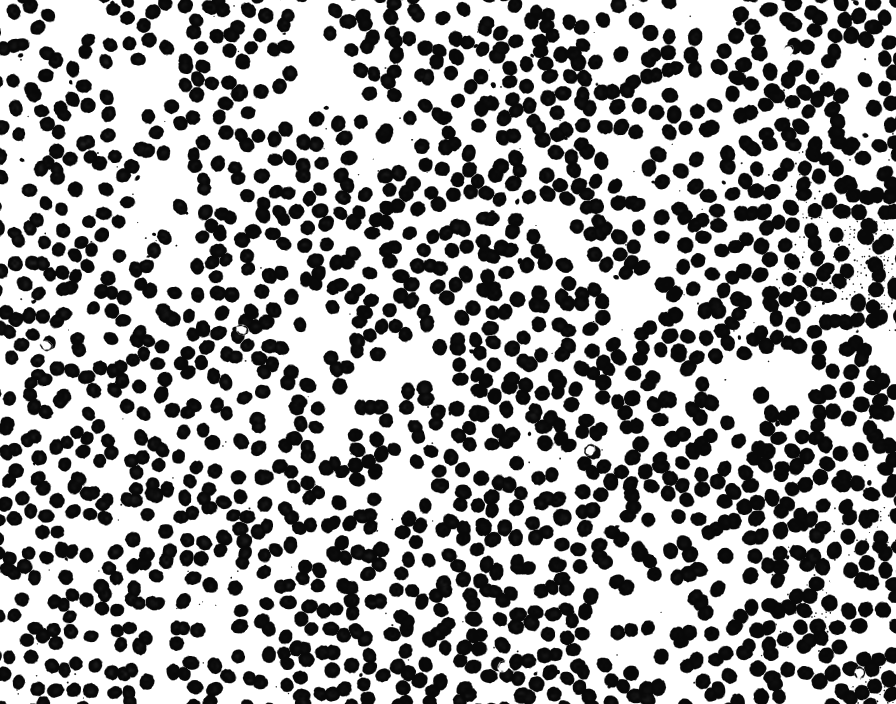
Reproduce this pattern procedurally as a WebGL 1 fragment shader.

```glsl
precision highp float;
// Scattered dark round cells on a white field, with buds, pale rings and dust.
// Each layer is a jittered grid: a hash places, sizes and turns one body per
// tile, and smooth noise opens gaps, roughens rims and gathers dust at right.
uniform vec2 u_resolution;

vec3 hash3(vec2 c) {
  vec3 q = fract(c.xyx * vec3(0.1031, 0.1030, 0.0973));
  q += dot(q, q.yxz + 33.33);
  return fract((q.xxy + q.yzz) * q.zyx);
}

float noise(vec2 p) {
  vec2 i = floor(p), f = fract(p);
  f = f * f * (3.0 - 2.0 * f);
  float low = mix(hash3(i).x, hash3(i + vec2(1.0, 0.0)).x, f.x);
  float high = mix(hash3(i + vec2(0.0, 1.0)).x, hash3(i + 1.0).x, f.x);
  return mix(low, high, f.y);
}

mat2 rotation(float angle) {
  float c = cos(angle), s = sin(angle);
  return mat2(c, s, -s, c);
}

// Approximate signed distance to an ellipse with the given mean radius
float ellipse(vec2 p, float radius, float stretch) {
  return length(p * vec2(stretch, 1.0 / stretch)) - radius;
}

// Signed distance to the nearest large cell; the grid is turned off-axis
float cells(vec2 p) {
  const float PITCH = 0.025;
  mat2 turn = rotation(0.5);
  vec2 g = turn * p / PITCH;
  float nearest = 1.0;
  for (int j = -1; j <= 1; j++) {
    for (int i = -1; i <= 1; i++) {
      vec2 id = floor(g) + vec2(float(i), float(j));
      vec3 place = hash3(id + 127.0), form = hash3(id + 391.0);
      vec2 offset = (g - id - 0.5 - 0.88 * (place.xy - 0.5)) * PITCH;
      vec2 center = p - offset * turn;
      float crowd = smoothstep(0.1, 0.5, noise(center * 9.0 + 40.0));
      float keep = 0.32 + 0.55 * crowd + 0.12 * (center.x - 0.64);
      if (place.z < keep) {
        float radius = 0.0092 + 0.0017 * form.x + 0.0008 * center.x;
        vec2 q = rotation(6.28 * form.y) * offset;
        nearest = min(nearest, ellipse(q, radius, 1.0 + 0.13 * form.z));
      }
    }
  }
  return nearest;
}

// Signed distance to sparse small buds; each stays inside its own tile
float buds(vec2 p) {
  vec2 g = p / 0.06, id = floor(g);
  vec3 place = hash3(id + 611.0), form = hash3(id + 853.0);
  vec2 q = (fract(g) - 0.5 - 0.8 * (place.xy - 0.5)) * 0.06;
  float d = ellipse(rotation(6.28 * form.y) * q, 0.002 + 0.002 * form.x, 1.15);
  return place.z < 0.24 ? d : 1.0;
}

// Signed distance to rare pale discs that carry a broken dark rim
float paleDiscs(vec2 p) {
  vec2 g = p / 0.2, id = floor(g);
  vec3 place = hash3(id + 207.0);
  vec2 q = (fract(g) - 0.5 - 0.8 * (place.xy - 0.5)) * 0.2;
  float d = ellipse(rotation(6.28 * place.x) * q, 0.008, 1.1);
  return place.z < 0.32 ? d : 1.0;
}

// Signed distance to fine dust, rare at left and clustered at the right edge
float dust(vec2 p, float right) {
  const float PITCH = 0.0055;
  vec2 g = p / PITCH, id = floor(g);
  vec3 place = hash3(id + 71.0);
  float cluster = smoothstep(0.45, 0.8, noise(p * 8.0 + 13.0));
  float amount = 0.004 + 0.45 * cluster * smoothstep(0.84, 1.0, right);
  vec2 q = (fract(g) - 0.5 - 0.5 * (place.xy - 0.5)) * PITCH;
  float size = 0.0005 + 0.0008 * hash3(id + 19.0).x;
  return place.z < amount ? length(q) - size : 1.0;
}

void main() {
  vec2 p = gl_FragCoord.xy / u_resolution.y;
  float right = gl_FragCoord.x / u_resolution.x;
  float soft = 1.25 / u_resolution.y;

  // Cells and buds share a slightly ragged outline
  float rough = 0.0014 * (noise(p * 300.0) - 0.5);
  float body = min(cells(p), buds(p)) + rough;
  float ink = clamp(0.5 - body / soft, 0.0, 1.0);

  // Cell centers are faintly lighter and grainy, mostly away from the right
  float center = smoothstep(0.002, 0.009, -body);
  float grain = noise(p * 190.0) * noise(p * 25.0 + 5.0);
  float tone = 0.03 + 0.14 * center * grain * (1.0 - 0.7 * right);
  float shade = mix(1.0, tone, ink);

  // Dust
  float speck = clamp(0.5 - dust(p, right) / soft, 0.0, 1.0);
  shade = mix(shade, 0.04, speck * (1.0 - ink));

  // Pale discs cover what lies below and get an uneven rim
  float disc = paleDiscs(p) + rough;
  shade = mix(shade, 1.0, clamp(0.5 - disc / soft, 0.0, 1.0));
  float rim = clamp(0.5 - (abs(disc + 0.001) - 0.0011) / soft, 0.0, 1.0);
  shade = mix(shade, 0.06, rim * smoothstep(0.25, 0.55, noise(p * 150.0)));

  gl_FragColor = vec4(vec3(shade), 1.0);
}
```
